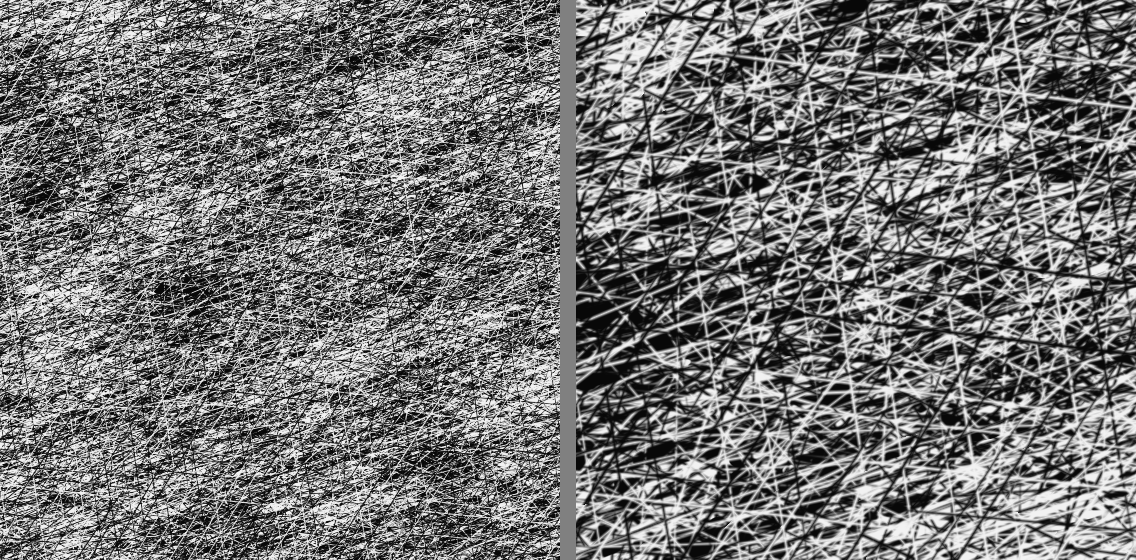
Left, the full canvas; right, a detail of the centre.
Reproduce this texture procedurally as a three.js fragment shader.

```glsl
// Dense tangle of fine black and white scratches over slanted ragged patches.
varying vec2 vUv;

const float INK = 0.03;
const float CHALK = 0.95;
const float GRAIN_ANGLE = 0.2;
const float EDGE = 0.0012;
const float GOLDEN = 0.618034;
const int SHORT_LAYERS = 14;
const int LONG_LAYERS = 28;

float hash(vec2 p, float seed) {
  vec3 q = fract(vec3(p.xyx + seed * 7.31) * vec3(0.1031, 0.1030, 0.0973));
  q += dot(q, q.yzx + 33.33);
  return fract((q.x + q.y) * q.z);
}

float valueNoise(vec2 p, float seed) {
  vec2 cell = floor(p);
  vec2 f = fract(p);
  f = f * f * (3.0 - 2.0 * f);
  float low = mix(hash(cell, seed), hash(cell + vec2(1.0, 0.0), seed), f.x);
  float high = mix(hash(cell + vec2(0.0, 1.0), seed), hash(cell + 1.0, seed), f.x);
  return mix(low, high, f.y);
}

vec2 rotate(vec2 p, float angle) {
  float c = cos(angle);
  float s = sin(angle);
  return vec2(c * p.x + s * p.y, c * p.y - s * p.x);
}

// Signed spread from -1 to 1 that gathers around zero.
float gatheredSpread(float index) {
  float g = 2.0 * fract(index * GOLDEN) - 1.0;
  return g * abs(g);
}

// Paints one tilted, tapered stroke in each cell of a rotated, staggered grid.
float paintStrokes(float tone, vec2 p, float angle, vec2 size, float halfWidth,
                   float lightShare, float seed) {
  vec2 q = rotate(p - 0.5, angle) / size + 40.0 + fract(seed * vec2(0.37, 0.73));
  float row = floor(q.y);
  q.x += 9.0 * hash(vec2(row, 3.0), seed);
  vec2 id = floor(q);
  vec2 f = fract(q);

  float startY = mix(0.16, 0.84, hash(id, seed + 0.3));
  float endY = mix(0.16, 0.84, hash(id, seed + 0.6));
  float dist = abs(f.y - mix(startY, endY, f.x)) * size.y;
  float taper = smoothstep(0.0, 0.18, min(f.x, 1.0 - f.x));
  float width = halfWidth * mix(0.5, 1.3, hash(id, seed + 0.8)) * taper;

  float cover = taper * (1.0 - smoothstep(width - EDGE, width + EDGE, dist));
  float strokeTone = hash(id, seed + 0.1) < lightShare ? CHALK : INK;
  return mix(tone, strokeTone, cover);
}

// Ragged light and dark patches stretched along the grain.
float patchNoise(vec2 p) {
  vec2 q = rotate(p, GRAIN_ANGLE) + 2.0;
  float coarse = valueNoise(q * vec2(42.0, 80.0), 1.0);
  float fine = valueNoise(q * vec2(100.0, 190.0), 2.0);
  return mix(coarse, fine, 0.3);
}

void main() {
  vec2 p = vUv;
  float region = valueNoise(rotate(p, GRAIN_ANGLE) * vec2(5.0, 9.0) + 20.0, 5.0);
  float lightShare = mix(0.36, 0.62, region);
  float patches = patchNoise(p) + 0.16 * (region - 0.5);
  float patchTone = mix(INK, CHALK, smoothstep(0.46, 0.54, patches));
  float tone = patchTone;

  // Short grass-like strokes near the grain direction.
  for (int i = 0; i < SHORT_LAYERS; i++) {
    float n = float(i) + 1.0;
    float angle = GRAIN_ANGLE + 0.9 * gatheredSpread(n);
    vec2 size = vec2(mix(0.04, 0.12, hash(vec2(n, 1.0), 4.0)), 0.012);
    tone = paintStrokes(tone, p, angle, size, 0.0014, lightShare, n);
  }

  // Strongest patches stay open between the strokes.
  float solid = smoothstep(0.22, 0.28, abs(patches - 0.5));
  tone = mix(tone, patchTone, solid);

  // Long hairlines, a few of them steep or upright.
  for (int i = 0; i < LONG_LAYERS; i++) {
    float n = float(i) + 31.0;
    float angle = GRAIN_ANGLE + 0.12 + 1.45 * gatheredSpread(n);
    vec2 size = vec2(mix(0.18, 0.6, hash(vec2(n, 2.0), 6.0)), 0.021);
    tone = paintStrokes(tone, p, angle, size, 0.0007, lightShare, n);
  }

  gl_FragColor = vec4(vec3(tone), 1.0);
}
```
